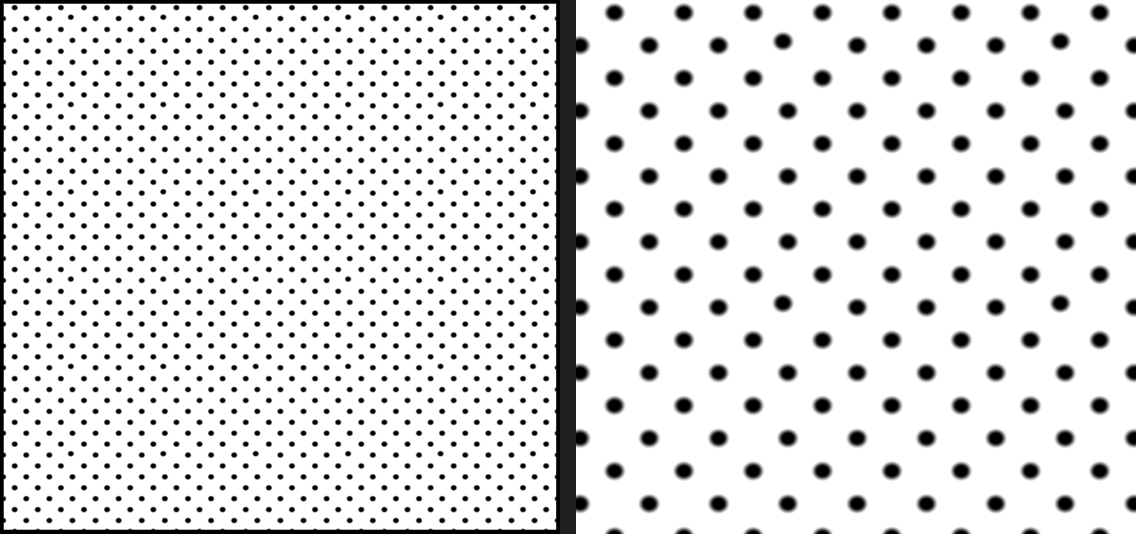
Left, the full canvas; right, a detail of the centre.
Write a WebGL 1 fragment shader that draws this pattern.

```glsl
precision highp float;
// Staggered black polka dots on white inside a thin black border, with a regularly nudged dot.

uniform vec2 u_resolution;

// All lengths are fractions of the canvas height, measured from the top left.
const vec2 PITCH = vec2(0.04327, 0.04087);
const vec2 FIRST_DOT = vec2(0.0275, 0.0143);
const vec2 NUDGE = vec2(-0.0030, -0.0025);
const float NUDGE_PERIOD = 4.0;
const vec2 NUDGED_CELL = vec2(2.0, 0.0);
const float DOT_RADIUS = 0.0050;
const vec2 DOT_STRETCH = vec2(1.05, 0.95);
const float DOT_BLUR = 0.0021;
const vec2 BORDER_TOP_LEFT = vec2(0.0070, 0.0070);
const vec2 BORDER_BOTTOM_RIGHT = vec2(0.0072, 0.0080);
const vec3 PAPER = vec3(1.0);
const vec3 INK = vec3(0.0);

// 1 for cells whose dot is nudged, otherwise 0.
float isNudged(vec2 cell) {
  vec2 offset = mod(cell - NUDGED_CELL + 0.5, NUDGE_PERIOD);
  return step(offset.x, 1.0) * step(offset.y, 1.0);
}

// Signed distance to the nearest dot of a rectangular lattice.
float dotLattice(vec2 p, vec2 origin, vec2 pitch, float nudgeAmount) {
  vec2 cell = floor((p - origin) / pitch + 0.5);
  vec2 center = origin + cell * pitch;
  center += NUDGE * nudgeAmount * isNudged(cell);
  return length((p - center) / DOT_STRETCH) - DOT_RADIUS;
}

// Signed distance into the border: negative inside the black frame.
float borderDistance(vec2 p, vec2 size) {
  vec2 fromTopLeft = p - BORDER_TOP_LEFT;
  vec2 fromBottomRight = size - BORDER_BOTTOM_RIGHT - p;
  vec2 inset = min(fromTopLeft, fromBottomRight);
  return min(inset.x, inset.y);
}

// Ink coverage with a soft edge of the given half width.
float coverage(float dist, float halfWidth) {
  return 1.0 - smoothstep(-halfWidth, halfWidth, dist);
}

void main() {
  float pixel = 1.0 / u_resolution.y;
  vec2 size = u_resolution * pixel;
  vec2 p = vec2(gl_FragCoord.x, u_resolution.y - gl_FragCoord.y) * pixel;

  // Two interleaved lattices; only the shifted one holds nudged dots.
  float evenRows = dotLattice(p, FIRST_DOT, PITCH, 0.0);
  float oddRows = dotLattice(p, FIRST_DOT + 0.5 * PITCH, PITCH, 1.0);
  float dots = coverage(min(evenRows, oddRows), max(DOT_BLUR, 0.75 * pixel));

  float border = coverage(borderDistance(p, size), 0.75 * pixel);

  gl_FragColor = vec4(mix(PAPER, INK, max(dots, border)), 1.0);
}
```
